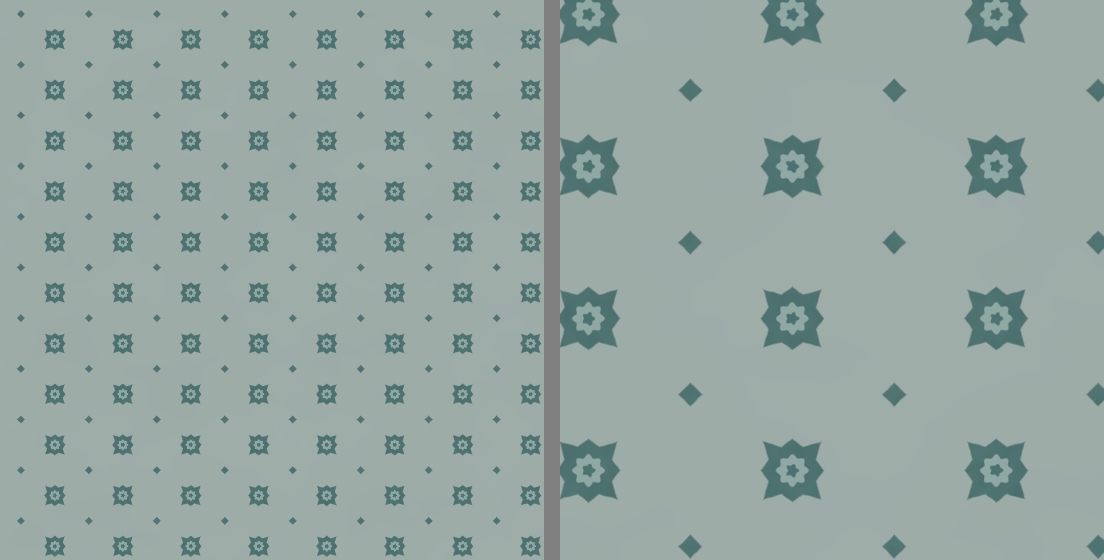
Left, the full canvas; right, a detail of the centre.
A Shadertoy shader for this pattern:

```glsl
const vec2 PITCH = vec2(0.12137, 0.09050);
const vec2 FIRST_STAR = vec2(0.0980, 0.0246);
const float STAR_RADIUS = 0.0188;
const float DIAMOND_RADIUS = 0.0070;

const vec3 GROUND = vec3(0.620, 0.675, 0.660);
const vec3 TEAL = vec3(0.300, 0.445, 0.438);
const vec3 PALE = vec3(0.565, 0.660, 0.645);

vec2 hashGradient(vec2 cell) {
    vec2 h = vec2(dot(cell, vec2(127.1, 311.7)), dot(cell, vec2(269.5, 183.3)));
    return 2.0 * fract(sin(h) * 43758.5) - 1.0;
}

float gradientNoise(vec2 p) {
    vec2 i = floor(p), f = fract(p);
    vec2 u = f * f * f * (f * (f * 6.0 - 15.0) + 10.0);
    float a = dot(hashGradient(i), f);
    float b = dot(hashGradient(i + vec2(1, 0)), f - vec2(1, 0));
    float c = dot(hashGradient(i + vec2(0, 1)), f - vec2(0, 1));
    float d = dot(hashGradient(i + vec2(1, 1)), f - vec2(1, 1));
    return mix(mix(a, b, u.x), mix(c, d, u.x), u.y);
}

float fbm(vec2 p) {
    float sum = 0.0, amplitude = 0.5;
    for (int octave = 0; octave < 4; octave++) {
        sum += amplitude * gradientNoise(p);
        p = p * 2.03 + 17.3;
        amplitude *= 0.5;
    }
    return sum;
}

// Offset from the nearest point of a rectangular lattice
vec2 latticeOffset(vec2 p, vec2 origin, vec2 pitch) {
    return (fract((p - origin) / pitch + 0.5) - 0.5) * pitch;
}

// Signed distance to the line a-b, positive on its right
float lineSide(vec2 p, vec2 a, vec2 b) {
    vec2 along = normalize(b - a);
    return dot(p - a, vec2(along.y, -along.x));
}

// Eight points: short on the axes, long on the diagonals
float starDistance(vec2 p, float radius) {
    vec2 q = abs(p) / radius;
    q = vec2(max(q.x, q.y), min(q.x, q.y));
    vec2 axisTip = vec2(1.0, 0.0);
    vec2 notch = vec2(0.75, 0.34);
    vec2 cornerTip = vec2(0.91, 0.91);
    return radius * min(lineSide(q, axisTip, notch), lineSide(q, notch, cornerTip));
}

float rosetteDistance(vec2 p, float radius, float petals, float depth) {
    float angle = atan(p.y, p.x);
    return length(p) - radius * (1.0 + depth * cos(petals * angle));
}

float diamondDistance(vec2 p, float radius) {
    return (abs(p.x) + abs(p.y) - radius) * 0.7071;
}

float coverage(float dist, float softness) {
    return 1.0 - smoothstep(-softness, softness, dist);
}

void mainImage(out vec4 fragColor, in vec2 fragCoord) {
    vec2 uv = fragCoord / iResolution.y;
    float softness = max(0.0007, 0.7 / iResolution.y);

    // Faint mottling of ground and ink
    vec3 color = GROUND + 0.016 * fbm(uv * vec2(5.0, 7.0));
    vec3 ink = TEAL + 0.055 * fbm(uv * 65.0);

    // Slightly uneven printed edges
    float wobble = 0.0005 * gradientNoise(uv * 210.0);
    vec2 star = latticeOffset(uv, FIRST_STAR, PITCH);
    vec2 diamond = latticeOffset(uv, FIRST_STAR + 0.5 * PITCH, PITCH);

    // Diamonds between the stars
    float diamondMask = coverage(diamondDistance(diamond, DIAMOND_RADIUS) + wobble, softness);
    color = mix(color, ink, diamondMask * 0.97);

    // Stars with a pale rosette and dark core
    color = mix(color, ink, coverage(starDistance(star, STAR_RADIUS) + wobble, softness));
    float petals = rosetteDistance(star, STAR_RADIUS * 0.46, 8.0, 0.12);
    color = mix(color, PALE, coverage(petals + wobble, softness));
    float core = rosetteDistance(star, STAR_RADIUS * 0.18, 5.0, 0.18);
    color = mix(color, ink, coverage(core + 2.0 * wobble, softness));

    fragColor = vec4(color, 1.0);
}
```
